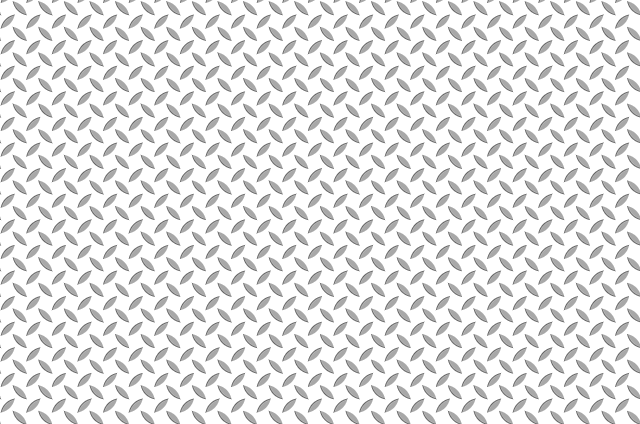
Write a Shadertoy shader that draws this texture.

```glsl
// Steel tread plate: raised lens-shaped lugs on white, leaning left and right in turn.
// Two interleaved square lattices are folded with fract; each lug is the overlap
// of two circles, with a dark rim on its left flank left by a shifted inner lens.

const float COLUMNS = 25.0;          // repeats across the canvas
const float HALF_LENGTH = 0.385;     // lug size, in cells
const float HALF_WIDTH = 0.122;
const float RIM_WIDTH = 0.040;

const vec3 PLATE = vec3(1.0);
const vec3 FACE  = vec3(0.66);
const vec3 RIM   = vec3(0.40);
const vec3 GLINT = vec3(0.72);

// Signed distance to a lens lying along x
float lensDistance(vec2 p, float halfLength, float halfWidth) {
    float radius = (halfLength * halfLength + halfWidth * halfWidth) / (2.0 * halfWidth);
    return length(vec2(p.x, abs(p.y) + radius - halfWidth)) - radius;
}

// Antialiased coverage of a signed distance
float coverage(float dist, float pixel) {
    return clamp(0.5 - dist / pixel, 0.0, 1.0);
}

// Position relative to the nearest lattice point
vec2 foldLattice(vec2 p, vec2 center) {
    return fract(p - center + 0.5) - 0.5;
}

// Paints one lattice of lugs over the base colour
vec3 paintLugs(vec3 base, vec2 p, vec2 center, vec2 along, float pixel) {
    vec2 local = foldLattice(p, center);
    vec2 across = vec2(-along.y, along.x);
    vec2 q = vec2(dot(local, along), dot(local, across));

    float body = coverage(lensDistance(q, HALF_LENGTH, HALF_WIDTH), pixel);
    float innerDist = lensDistance(q + vec2(0.0, RIM_WIDTH), HALF_LENGTH, HALF_WIDTH);

    // Soft glint where the face meets the rim
    float glint = smoothstep(-0.05, -0.01, innerDist) * step(0.0, q.y);
    vec3 face = mix(FACE, GLINT, glint);
    vec3 lug = mix(RIM, face, coverage(innerDist, pixel));
    return mix(base, lug, body);
}

void mainImage(out vec4 fragColor, in vec2 fragCoord) {
    float pixel = COLUMNS / iResolution.x;
    vec2 p = fragCoord * pixel;
    vec2 rising = normalize(vec2(1.0, 1.0));
    vec2 falling = normalize(vec2(-1.0, 1.0));

    vec3 color = PLATE;
    color = paintLugs(color, p, vec2(0.30, 0.72), rising, pixel);
    color = paintLugs(color, p, vec2(0.77, 0.24), falling, pixel);
    fragColor = vec4(color, 1.0);
}
```
